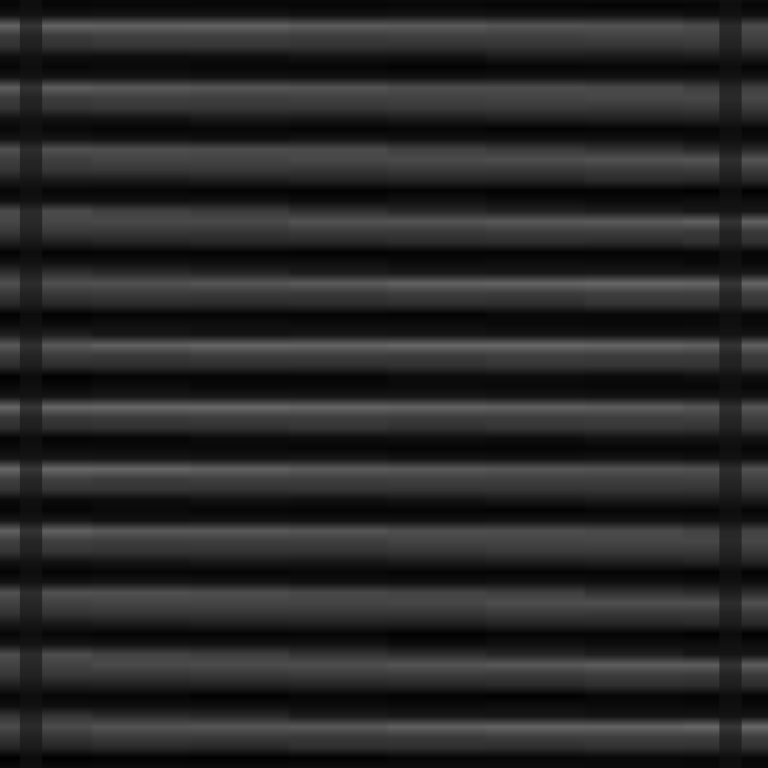
Give the GLSL for this texture, as a Shadertoy shader.

```glsl
const float ROWS = 74.5;            // coarse sample rows down the canvas
const float SLAT_PITCH = 6.14;      // rows per slat, about 12.1 slats in all
const float FIRST_LIP = 2.49;       // row of the topmost lip
const float TILT = 0.05;            // rows each panel sinks to the right
const float PANEL_WIDTH = 0.1283;
const float PANEL_OFFSET = 0.0085;
const float PANEL_BLEND = 0.03;     // softness of panel seams
const float LIP_GLOW = 0.13;
const float BODY_TOP = 0.28;
const float BODY_BOTTOM = 0.18;
const float GAP_DARK = 0.012;
const float GAP_LIGHT = 0.085;
const float WEAR = 0.022;
const vec2 CORD_CENTRES = vec2(0.0404, 0.9512);
const float CORD_HALF_WIDTH = 0.0145;
const float CORD_SHADE = 0.075;
const float CORD_OPACITY = 0.58;

float hash(vec2 p) {
    return fract(sin(dot(p, vec2(127.1, 311.7))) * 43758.5453);
}

// Brightness across one slat: lit lip, fading body, dark gap
float slatProfile(float rowsFromLip) {
    float d = mod(rowsFromLip + 0.75, SLAT_PITCH) - 0.75;
    float body = mix(BODY_TOP, BODY_BOTTOM, clamp(d / 2.5, 0.0, 1.0));
    float lip = LIP_GLOW * exp(-8.0 * (d - 0.1) * (d - 0.1));
    float mask = smoothstep(-0.8, -0.35, d) * (1.0 - smoothstep(2.1, 3.4, d));
    float gap = mix(GAP_DARK, GAP_LIGHT, smoothstep(3.4, 5.4, mod(d, SLAT_PITCH)));
    return mix(gap, body + lip, mask);
}

// One coarse cell, with slight wear between cells
float cellShade(float row, float panel) {
    float lipRow = FIRST_LIP + TILT * panel;
    float shade = slatProfile(row + 0.5 - lipRow);
    return max(shade + WEAR * (hash(vec2(panel, row)) - 0.5), 0.0);
}

// Rows blend linearly inside a panel
float panelShade(float rowPos, float panel) {
    float row = floor(rowPos);
    return mix(cellShade(row, panel), cellShade(row + 1.0, panel), fract(rowPos));
}

float cordMask(float x, float edge) {
    float dist = min(abs(x - CORD_CENTRES.x), abs(x - CORD_CENTRES.y));
    return 1.0 - smoothstep(CORD_HALF_WIDTH - edge, CORD_HALF_WIDTH + edge, dist);
}

void mainImage(out vec4 fragColor, in vec2 fragCoord) {
    vec2 uv = fragCoord / iResolution.xy;

    // Slats, blended across the nearest panel seam
    float rowPos = (1.0 - uv.y) * ROWS - 0.5;
    float panelPos = (uv.x + PANEL_OFFSET) / PANEL_WIDTH;
    float seam = floor(panelPos + 0.5);
    float blend = smoothstep(-PANEL_BLEND, PANEL_BLEND, panelPos - seam);
    float shade = mix(panelShade(rowPos, seam - 1.0), panelShade(rowPos, seam), blend);

    // Translucent vertical cords
    float cord = cordMask(uv.x, 0.75 / iResolution.x);
    shade = mix(shade, CORD_SHADE, CORD_OPACITY * cord);

    fragColor = vec4(vec3(shade), 1.0);
}
```
